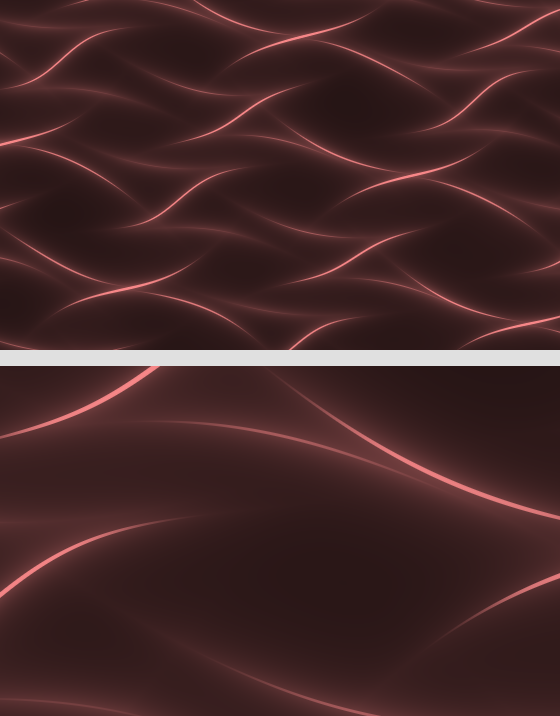
Top: the whole. Bottom: its middle third, enlarged.
A Shadertoy shader for this background:

```glsl
// Lengths are in canvas heights
const vec3 TINT = vec3(1.0, 0.545, 0.55);
const float BASE_LEVEL = 0.148;
const float BASE_VARIATION = 0.025;
const float PEAK_LEVEL = 0.97;

const vec2 LATTICE_ORIGIN = vec2(0.19, 0.81);
const mat2 LATTICE = mat2(0.5, -0.165, -0.165, -0.232);
const float JITTER = 0.06;
const float WARP = 0.02;

const float GLOW_GAIN = 0.1;
const float GLOW_RADIUS = 0.042;
const float HALO_GAIN = 0.2;
const float HALO_RADIUS = 0.0095;
const float CORE_GAIN = 0.5;
const float CORE_WIDTH = 0.0026;

const float FOLD_HEIGHT = 0.096;
const float FOLD_WIDTH = 0.1;
const float RISE_REACH = 0.18;
const float FALL_REACH = 0.175;

vec2 hashGradient(vec2 cell) {
    float angle = 6.2832 * fract(sin(dot(cell, vec2(127.1, 311.7))) * 4375.85);
    return vec2(cos(angle), sin(angle));
}

float gradientNoise(vec2 p) {
    vec2 i = floor(p), f = fract(p);
    vec2 u = f * f * f * (f * (f * 6.0 - 15.0) + 10.0);
    vec2 e = vec2(0.0, 1.0);
    float low = mix(dot(hashGradient(i), f),
                    dot(hashGradient(i + e.yx), f - e.yx), u.x);
    float high = mix(dot(hashGradient(i + e.xy), f - e.xy),
                     dot(hashGradient(i + e.yy), f - e.yy), u.x);
    return mix(low, high, u.y);
}

// Light of one filament: wide glow, tight halo and a tapering bright core
float filament(float offset, float slope, float along, float sharpness) {
    float pixel = 1.0 / iResolution.y;
    float d = abs(offset) * inversesqrt(1.0 + slope * slope);
    float fade = exp(-along * along);
    float focus = sharpness * fade;
    float width = CORE_WIDTH * focus;
    float coverage = clamp((min(d + 0.5 * pixel, width)
                          - max(d - 0.5 * pixel, -width)) / pixel, 0.0, 1.0);
    float haloRadius = HALO_RADIUS * (1.0 + 1.2 * max(1.0 - focus, 0.0));
    float soft = GLOW_GAIN * exp(-d / GLOW_RADIUS)
               + HALO_GAIN * exp(-d / haloRadius);
    return fade * soft + CORE_GAIN * coverage * smoothstep(0.2, 0.75, focus);
}

// Falling branch that meets the upper end of a fold
float fallingBranch(vec2 q, float openness) {
    float bend = mix(0.92, 0.65, openness);
    float x = q.x - mix(0.045, 0.02, openness);
    float curve = FOLD_HEIGHT * openness + bend * x * x;
    float along = (q.x - mix(-0.2, -0.07, openness)) / FALL_REACH;
    float strength = mix(0.9, 0.7, openness);
    return strength * filament(q.y - curve, 2.0 * bend * x, along,
                               mix(0.85, 0.3, openness));
}

// Rising branch through the middle of a fold
float risingBranch(vec2 q, float openness) {
    float s = tanh(q.x / FOLD_WIDTH);
    float tightCurve = q.x * (0.22 + 3.4 * q.x * q.x);
    float tightSlope = 0.22 + 10.2 * q.x * q.x;
    float openSlope = FOLD_HEIGHT / FOLD_WIDTH * (1.0 - s * s);
    float curve = mix(tightCurve, FOLD_HEIGHT * s, openness);
    float slope = mix(tightSlope, openSlope, openness);
    return filament(q.y - curve, slope, q.x / RISE_REACH,
                    mix(1.3, 0.8, openness));
}

void mainImage(out vec4 fragColor, in vec2 fragCoord) {
    vec2 p = fragCoord / iResolution.y;
    vec2 warped = p + WARP * vec2(gradientNoise(p * 2.3 + 4.7),
                                  gradientNoise(p * 2.3 + 19.2));
    vec2 home = round(inverse(LATTICE) * (warped - LATTICE_ORIGIN));
    float level = BASE_LEVEL + BASE_VARIATION * gradientNoise(p * 3.1 + 8.4);

    // Folds on a skewed lattice, open and tight in turn
    for (int j = -2; j <= 2; j++) {
        for (int i = -2; i <= 2; i++) {
            vec2 id = home + vec2(i, j);
            vec2 jitter = JITTER * vec2(gradientNoise(id * 0.37 + 2.6),
                                        gradientNoise(id * 0.37 + 31.3));
            vec2 q = warped - LATTICE_ORIGIN - LATTICE * id - jitter;
            float openness = 0.5 + 0.5 * cos(2.0944 * (id.x - id.y) - 0.7);
            level += risingBranch(q, openness)
                   + fallingBranch(q, openness)
                   + fallingBranch(-q, openness);
        }
    }
    fragColor = vec4(TINT * min(level, PEAK_LEVEL), 1.0);
}
```
